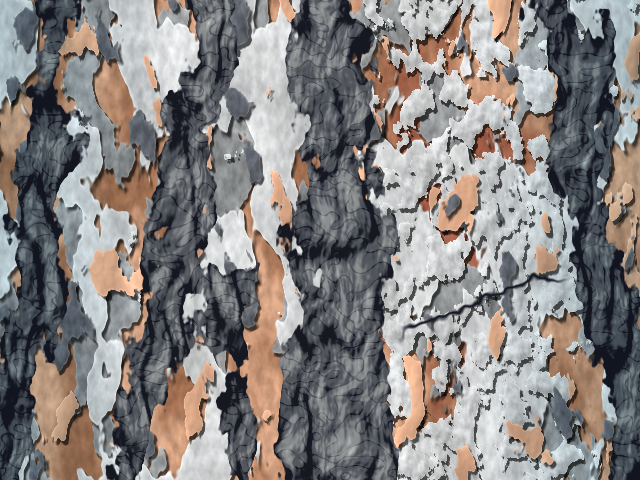
Write a Shadertoy shader that draws this texture.

```glsl
const vec3 SOOT = vec3(0.08, 0.09, 0.13);
const vec3 SLATE = vec3(0.31, 0.33, 0.36);
const vec3 ASH = vec3(0.53, 0.55, 0.56);
const vec3 CHALK = vec3(0.80, 0.82, 0.83);
const vec3 TAN = vec3(0.83, 0.65, 0.53);
const vec3 BROWN = vec3(0.60, 0.42, 0.31);
const vec3 RUST = vec3(0.60, 0.33, 0.25);
const vec2 TO_LIGHT = vec2(-0.005, 0.008);

vec2 gradientAt(vec2 cell) {
    float angle = 6.2832 * fract(sin(dot(cell, vec2(127.1, 311.7))) * 43758.5);
    return vec2(cos(angle), sin(angle));
}

float gradientNoise(vec2 p) {
    vec2 i = floor(p), f = p - i;
    vec2 u = f * f * f * (f * (f * 6.0 - 15.0) + 10.0);
    float a = dot(gradientAt(i), f);
    float b = dot(gradientAt(i + vec2(1, 0)), f - vec2(1, 0));
    float c = dot(gradientAt(i + vec2(0, 1)), f - vec2(0, 1));
    float d = dot(gradientAt(i + vec2(1, 1)), f - vec2(1, 1));
    return 1.4 * mix(mix(a, b, u.x), mix(c, d, u.x), u.y);
}

float fbm(vec2 p, int octaves) {
    float sum = 0.0, amplitude = 0.5;
    for (int i = 0; i < octaves; i++) {
        sum += amplitude * gradientNoise(p);
        p = mat2(0.8, 0.6, -0.6, 0.8) * p * 2.0 + 17.3;
        amplitude *= 0.5;
    }
    return sum;
}

// 1 along the zero line of a noise field, 0 away from it
float crackLine(float field, float width) {
    return 1.0 - smoothstep(0.0, width, abs(field));
}

// Signed distance to a leaning vertical strip
float strip(vec2 p, float bottomX, float topX, float halfWidth) {
    return abs(p.x - mix(bottomX, topX, p.y)) - halfWidth;
}

// Lays a peeling sheet with a cast shadow and a bright rim over a colour
vec3 addFlake(vec3 under, vec2 p, vec2 frequency, float seed, float cutoff, vec3 colour) {
    float height = fbm(p * frequency + seed, 5) - cutoff;
    float caster = fbm((p + TO_LIGHT) * frequency + seed, 5) - cutoff;
    float body = smoothstep(-0.012, 0.012, height);
    float shadow = smoothstep(-0.03, 0.03, caster);
    float rim = 1.0 - smoothstep(0.0, 0.05, height);
    float bump = clamp((height - caster) * 0.7, -0.15, 0.12);
    return mix(under * (1.0 - 0.65 * shadow), colour * (1.0 + bump) + 0.09 * rim, body);
}

// Dark to light ramp of the weathered bark
vec3 barkRamp(float tone) {
    vec3 colour = mix(SOOT, SLATE, smoothstep(0.0, 0.35, tone));
    colour = mix(colour, ASH, smoothstep(0.35, 0.68, tone));
    return mix(colour, CHALK, smoothstep(0.68, 1.1, tone));
}

vec3 furrowedBark(vec2 p, float depth) {
    vec2 q = p + 0.02 * vec2(gradientNoise(p * 9.0), gradientNoise(p * 9.0 + 40.0));
    vec2 frequency = vec2(24.0, 11.0);
    float ridge = fbm(q * frequency, 4);
    float relief = ridge - fbm((q + TO_LIGHT * 0.8) * frequency, 4);
    float fissure = crackLine(gradientNoise(q * vec2(13.0, 3.2) + 5.0), 0.15);
    float scales = crackLine(gradientNoise(q * vec2(27.0, 36.0)), 0.12);
    float tone = 0.49 + 1.1 * relief + 0.5 * ridge - 0.4 * fissure - 0.2 * scales - depth;
    return barkRamp(tone);
}

vec3 peelingPlates(vec2 p) {
    vec2 q = p + 0.03 * vec2(fbm(p * 6.0, 2), fbm(p * 6.0 + 30.0, 2));
    float cloud = fbm(q * vec2(9.0, 4.0) + 60.0, 4);
    float grain = fbm(p * vec2(60.0, 35.0), 3);
    float crusted = 1.0 - smoothstep(0.15, 0.32, abs(p.x - 1.0));

    // Bare inner wood, reddened in one area
    float red = smoothstep(0.1, -0.05, length((p - vec2(0.95, 0.55)) * vec2(1.0, 0.55)) - 0.12 + 0.2 * cloud);
    vec3 colour = mix(BROWN, TAN, smoothstep(-0.28, 0.2, cloud));
    colour = mix(colour, RUST, 0.8 * red) * (1.0 + 0.25 * grain);

    // Sheets from the deepest to the outermost
    vec3 grey = ASH * (1.05 + 0.5 * cloud + 0.35 * grain);
    vec3 pale = CHALK * (1.0 + 0.25 * cloud + 0.2 * grain);
    colour = addFlake(colour, q, vec2(8.0, 4.0), 3.0, 0.10, grey);
    colour = addFlake(colour, q, vec2(6.0, 2.8), 21.0, 0.02, pale);
    colour = addFlake(colour, q, vec2(20.0, 14.0), 47.0, 0.45 - 0.42 * crusted, pale * 0.96);
    colour = addFlake(colour, q, vec2(11.0, 6.0), 71.0, 0.27, TAN * (1.0 + 0.4 * cloud));
    return addFlake(colour, q, vec2(9.0, 5.0), 93.0, 0.28, SLATE * (1.15 + 0.5 * grain));
}

void mainImage(out vec4 fragColor, in vec2 fragCoord) {
    vec2 p = fragCoord / iResolution.y;

    // Bark strips with ragged borders
    float edge = strip(p, 0.02, 0.12, 0.055);
    edge = min(edge, strip(p, 0.29, 0.44, 0.045));
    edge = min(edge, strip(p, 0.70, 0.69, mix(0.12, 0.055, p.y)));
    edge = min(edge, strip(p, 1.33, 1.17, 0.05));
    edge = min(edge, max(strip(p, 0.51, 0.46, 0.02), p.y - 0.42));
    edge += 0.11 * fbm(p * vec2(8.0, 4.0) + 11.0, 3) + 0.04 * fbm(p * vec2(32.0, 20.0), 3);

    // Plates overhang the bark and darken its border
    float border = smoothstep(-0.025, 0.0, edge);
    float hollow = 0.12 * smoothstep(0.25, 0.65, abs(p.x - 0.67));
    vec3 bark = furrowedBark(p, 0.22 * border + hollow);
    vec3 colour = mix(bark, peelingPlates(p), smoothstep(-0.003, 0.003, edge));

    // Slanting split across the right side
    float split = p.y - mix(0.30, 0.43, (p.x - 0.83) / 0.35) + 0.05 * fbm(p * 14.0, 3);
    float span = smoothstep(0.82, 0.86, p.x) * smoothstep(1.20, 1.14, p.x);
    colour = mix(colour, SOOT, span * crackLine(split, 0.008));

    // Cool falloff toward the sides
    float side = abs(p.x * iResolution.y / iResolution.x - 0.5);
    colour *= mix(vec3(1.03, 1.01, 1.0), vec3(0.86, 0.92, 0.94), smoothstep(0.2, 0.5, side));
    fragColor = vec4(clamp(colour, 0.0, 1.0), 1.0);
}
```
